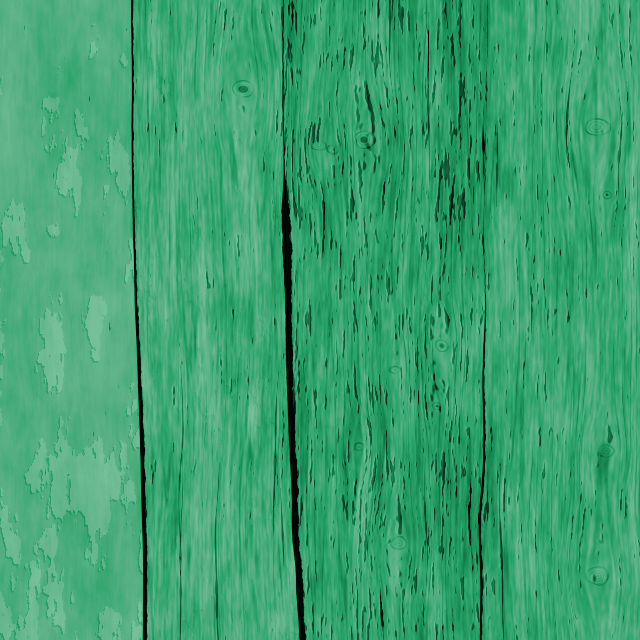
Write a WebGL 2 fragment shader that draws this texture.

```glsl
#version 300 es
precision highp float;
// Weathered green boards standing upright, split by dark irregular seams.
// Stretched gradient noise makes fibres and grooves, bent around scattered knots;
// every layer shifts one tone value, which a colour ramp finally turns to green.
#define FIBRE_FREQ vec2(210.0, 13.0)
#define GROOVE_FREQ vec2(185.0, 17.0)
#define GROOVE_DEPTH 2.7
#define FIBRE_DEPTH 0.85
#define STREAK_DEPTH 1.5
#define LINE_DEPTH 0.9
#define PAINT_LIFT 0.8
#define KNOT_COUNT 13
#define KNOT_SIZE 0.015
#define CRACK_COUNT 14
#define CRACK_WIDTH 0.0017
uniform vec2 u_resolution;
out vec4 fragColor;

vec2 hash2(vec2 c) {
  vec3 q = fract(c.xyx * vec3(0.1031, 0.1030, 0.0973));
  q += dot(q, q.yzx + 33.33);
  return fract((q.xx + q.yz) * q.zy);
}
float corner(vec2 cell, vec2 offset, vec2 f) {
  return dot(hash2(cell + offset + 71.0) * 2.0 - 1.0, f - offset);
}
// Gradient noise, roughly -1 to 1
float noise(vec2 p) {
  vec2 c = floor(p), f = p - c, e = vec2(0.0, 1.0);
  vec2 u = f * f * f * (f * (f * 6.0 - 15.0) + 10.0);
  return 1.5 * mix(mix(corner(c, e.xx, f), corner(c, e.yx, f), u.x),
                   mix(corner(c, e.xy, f), corner(c, e.yy, f), u.x), u.y);
}
float fbm(vec2 p) {
  float sum = 0.0, amp = 0.6;
  for (int i = 0; i < 4; i++, amp *= 0.58, p = p * 2.03 + 17.3) sum += amp * noise(p);
  return sum;
}
// Dark dashes along the grain; wear lowers the threshold
float grooves(vec2 g, float wear) {
  float n = noise(g * GROOVE_FREQ) + 0.45 * noise(g * vec2(300.0, 75.0));
  float limit = 0.82 - 0.64 * wear;
  return smoothstep(limit, limit + 0.24, n);
}
// Ragged flakes of pale paint, denser low down
float paint(vec2 p) {
  float n = fbm(p * vec2(17.0, 6.0) + 4.0) + 0.16 * fbm(p * vec2(130.0, 60.0));
  return smoothstep(0.13, 0.16, n - 0.25 * (p.y - 0.4));
}
vec3 ramp(float tone) {
  vec3 tones[7] = vec3[7](
    vec3(0.00, 0.03, 0.02), vec3(0.04, 0.26, 0.15), vec3(0.07, 0.43, 0.26),
    vec3(0.09, 0.55, 0.33), vec3(0.17, 0.64, 0.42), vec3(0.35, 0.69, 0.52),
    vec3(0.46, 0.75, 0.60));
  tone = clamp(tone, 0.0, 5.99);
  int i = int(tone);
  return mix(tones[i], tones[i + 1], fract(tone));
}

void main() {
  vec2 p = gl_FragCoord.xy / u_resolution;
  float aa = 0.6 / u_resolution.y, y = p.y;
  // Signed distances to the three seams, and their half widths
  vec3 wobble = vec3(noise(vec2(y * 9.0, 1.5)), noise(vec2(y * 11.0, 5.5)), noise(vec2(y * 7.0, 9.5)));
  float ragged = fbm(vec2(y * 45.0, p.x * 9.0));
  vec3 seamX = vec3(0.226 - 0.019 * smoothstep(0.1, 0.8, y),
                    0.443 + 0.029 * (1.0 - y) * (1.0 - y), 0.750 + 0.012 * y);
  vec3 toSeam = p.x - seamX - wobble * vec3(0.0015, 0.002, 0.006) - 0.0014 * ragged;
  float open = 1.0 - smoothstep(0.66, 0.74, y);
  vec3 halfWidth = vec3(0.0033 - 0.0017 * smoothstep(0.3, 0.7, y),
                        0.0009 + 0.0042 * open + 0.002 * exp(-200.0 * (y - 0.63) * (y - 0.63)),
                        0.0019 - 0.0017 * smoothstep(0.35, 0.65, y)) * (1.0 + 0.5 * ragged);
  // Board properties from left to right
  vec3 past = smoothstep(vec3(-0.001, -0.001, -0.015), vec3(0.001, 0.001, 0.04), toSeam);
  float rough = mix(mix(mix(0.02, 0.34, past.x), 0.88, past.y), 0.52, past.z);
  float tone = mix(mix(mix(4.85, 4.5, past.x), 4.1, past.y), 4.4, past.z);
  float wood = 0.2 + 0.8 * past.x;

  // Knots push the grain aside and leave rings or dark eyes
  vec2 g = p + vec2(0.008 * noise(p * vec2(5.0, 2.5)) + 0.0014 * noise(p * vec2(20.0, 12.0)), 0.0);
  float knotShade = 0.0;
  for (int i = 0; i < KNOT_COUNT; i++) {
    vec2 h = hash2(vec2(float(i) * 3.7, 12.0)), k = hash2(vec2(float(i) * 5.1, 40.0));
    float size = KNOT_SIZE * (0.5 + 0.9 * k.x * k.x);
    vec2 d = p - vec2(0.27 + 0.70 * h.x, 0.03 + 0.94 * h.y), e = d * vec2(1.0, 0.5);
    g.x -= 0.65 * d.x * exp(-dot(e, e) / (8.0 * size * size));
    float r = length(d * vec2(0.8 + 0.4 * k.y, 1.25)) + 0.003 * noise(p * 55.0);
    float ring = 1.0 - smoothstep(0.0004, 0.0012 + aa, abs(r - size));
    float eye = (1.0 - smoothstep(0.3, 0.55, r / size)) * step(0.6, k.y);
    knotShade += ring * (0.9 + 1.5 * noise(p * 70.0)) + 2.5 * eye
               + 0.3 * (1.0 - smoothstep(0.8, 1.0, r / size)) * sin(r * 1400.0);
  }

  // Broad weathering, streaks and fibres
  float region = fbm(g * vec2(8.0, 3.0) + 31.0), streak = fbm(g * vec2(36.0, 3.5));
  float fibre = noise(g * FIBRE_FREQ + 9.0) + 0.7 * noise(g * vec2(330.0, 50.0));
  tone += 0.9 * region + wood * (STREAK_DEPTH * streak + FIBRE_DEPTH * fibre);
  tone += 0.6 * fbm(p * vec2(40.0, 18.0) + 50.0);
  tone -= 0.35 * past.y * exp(-400.0 * (p.x - 0.71) * (p.x - 0.71));

  // Long thin grain lines, then clustered grooves with a lit far edge
  float contour = abs(noise(g * vec2(62.0, 2.3) + 0.37) + 0.08 * streak);
  float line = (1.0 - smoothstep(0.02, 0.11, contour)) * smoothstep(-0.2, 0.3, noise(g * vec2(30.0, 7.0)) + 0.3 * rough);
  tone -= LINE_DEPTH * past.x * line;
  float wear = rough + wood * (0.55 * fbm(g * vec2(15.0, 3.5) + 7.0) - 0.25 * region);
  wear += 0.3 * past.x * exp(-abs(toSeam.y) / 0.012);
  tone += 0.7 * wood * grooves(g + vec2(0.0022, -0.0012), wear) - GROOVE_DEPTH * grooves(g, wear);

  // Peeling paint: full on the first board, traces elsewhere
  float cover = mix(1.0, 0.3, past.x) * (1.0 - 0.6 * past.y);
  float flake = paint(p), lip = max(paint(p + vec2(0.002, 0.0025)) - flake, 0.0);
  tone += cover * (PAINT_LIFT * flake - 0.9 * lip);

  // Long drying cracks that taper at both ends
  for (int i = 0; i < CRACK_COUNT; i++) {
    vec2 h = hash2(vec2(float(i) * 2.3, 80.0));
    float along = abs(y - h.y) / (0.06 + 0.17 * fract(h.x * 37.0));
    float width = CRACK_WIDTH * (1.0 - along) * (1.0 + 0.9 * noise(vec2(y * 45.0, float(i) + 0.5)));
    float d = abs(g.x - 0.25 - 0.72 * h.x - 0.004 * noise(vec2(y * 8.0, float(i) + 0.3)));
    tone -= 3.0 * (1.0 - smoothstep(width - aa, width + aa, d)) * step(along, 1.0);
  }
  // Seams: soft shade at the lips, near black within
  tone -= knotShade + dot(exp(-abs(toSeam) / 0.004), vec3(0.5, 0.4 + 0.7 * open, 0.6));
  vec3 gap = 1.0 - smoothstep(halfWidth - aa, halfWidth + aa, abs(toSeam));
  fragColor = vec4(ramp(tone * (1.0 - max(gap.x, max(gap.y, gap.z)))), 1.0);
}
```
